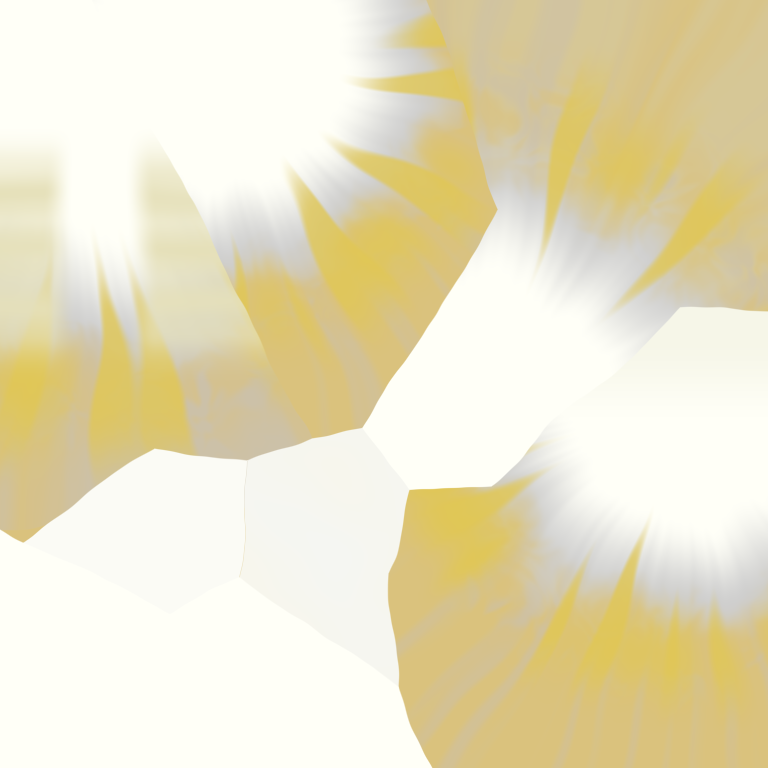
Give the GLSL for this background, as a three.js fragment shader.

```glsl
// Sharp-edged, slightly wobbly cells: pale flat ones at lower left, and four
// radial fans that run from a white focus through gray to gold and tan.
// Cells are intersected half planes; rays are gradient noise over direction.
varying vec2 vUv;

const vec3 WHITE  = vec3(1.0, 1.0, 0.97);
const vec3 IVORY  = vec3(0.984, 0.984, 0.96);
const vec3 PEARL  = vec3(0.965, 0.965, 0.938);
const vec3 CREAM  = vec3(0.90, 0.88, 0.73);
const vec3 GRAY   = vec3(0.81, 0.81, 0.81);
const vec3 TAUPE  = vec3(0.80, 0.755, 0.66);
const vec3 TAN    = vec3(0.84, 0.78, 0.59);
const vec3 GOLD   = vec3(0.855, 0.76, 0.49);
const vec3 YELLOW = vec3(0.88, 0.78, 0.33);
const float EDGE = 0.0011;    // half width of the cell border
const float WOBBLE = 0.008;   // bending of the borders
const float BEND = 0.018;     // bending of the rays
const float SPIKES = 7.0;     // angular density of yellow spikes
const float RAYS = 19.0;      // angular density of fine rays

// Corners shared by several cells
const vec2 HUB    = vec2(0.475, 0.440);
const vec2 EAST   = vec2(0.534, 0.359);
const vec2 WAIST  = vec2(0.508, 0.258);
const vec2 FOOT   = vec2(0.521, 0.102);
const vec2 SADDLE = vec2(0.404, 0.431);
const vec2 NOTCH  = vec2(0.322, 0.400);
const vec2 RIDGE  = vec2(0.202, 0.418);
const vec2 WEST   = vec2(0.033, 0.297);
const vec2 DIP    = vec2(0.221, 0.203);
const vec2 PEAK   = vec2(0.312, 0.245);
const vec2 KINK   = vec2(0.648, 0.727);
const vec2 ELBOW  = vec2(0.638, 0.368);
const vec2 BROW   = vec2(0.885, 0.599);

vec2 gradientAt(vec2 cell) {
  float h = fract(sin(dot(cell, vec2(127.1, 311.7))) * 43758.5);
  return vec2(cos(h * 6.2832), sin(h * 6.2832));
}

float noise(vec2 p) {
  vec2 i = floor(p), f = fract(p), o = vec2(1.0, 0.0);
  vec2 u = f * f * f * (f * (f * 6.0 - 15.0) + 10.0);
  float low  = mix(dot(gradientAt(i), f), dot(gradientAt(i + o), f - o), u.x);
  float high = mix(dot(gradientAt(i + o.yx), f - o.yx),
                   dot(gradientAt(i + 1.0), f - 1.0), u.x);
  return 1.4 * mix(low, high, u.y);
}

vec2 warp(vec2 p, float scale) {
  return vec2(noise(p * scale), noise(p * scale + 37.3));
}

// Signed distance to the line a-b, positive on its left
float side(vec2 p, vec2 a, vec2 b) {
  vec2 d = normalize(b - a);
  return d.x * (p.y - a.y) - d.y * (p.x - a.x);
}

float cover(float d) { return smoothstep(-EDGE, EDGE, d); }

// Rays around a focus; the gold ring lies at the given radius
vec3 fan(vec2 p, vec2 focus, float radius, vec3 outer, float seed) {
  vec2 q = p + BEND * warp(p + seed, 6.0) - focus;
  float r = length(q);
  vec2 dir = q / (r + 0.0001);
  float broad = noise(dir * 3.0 + seed);
  float fine = noise(dir * RAYS + seed + r);
  float mottle = noise(p * 15.0 + seed) + 0.5 * noise(p * 38.0 + 2.0 * warp(p, 16.0));
  float t = r / radius + 0.07 * broad + 0.025 * fine;

  vec3 body = mix(outer, GOLD, smoothstep(-0.1, 0.7, broad + 0.4 * fine));
  body = mix(body, TAUPE, 0.55 * smoothstep(0.0, 0.7, fine - 0.5 * broad));
  vec3 c = mix(WHITE, GRAY, smoothstep(0.48, 0.82, t));
  c = mix(c, body, smoothstep(0.74, 1.0, t + 0.07 * mottle));

  // Mottled gold ring
  float ring = exp(-pow((t - 1.02) / 0.13, 2.0));
  c = mix(c, GOLD, 0.6 * ring * smoothstep(-0.3, 0.3, mottle));
  c = mix(c, TAUPE, 0.6 * ring * smoothstep(0.05, 0.6, -mottle));
  c = mix(c, YELLOW, 0.75 * ring * smoothstep(-0.05, 0.5, broad));

  // Spikes narrowing towards the focus
  float limit = mix(0.48, 0.08, smoothstep(0.5, 1.05, t));
  float spike = smoothstep(limit, limit + 0.25, noise(dir * SPIKES + seed * 1.7));
  spike *= smoothstep(0.45, 0.72, t) * (1.0 - smoothstep(1.0, 1.3, t));
  return mix(c, YELLOW, 0.8 * spike);
}

void main() {
  vec2 p = vUv;
  vec2 e = p + WOBBLE * warp(p, 9.0) + 0.2 * WOBBLE * warp(p, 31.0);

  // Upper fans
  vec3 color = fan(p, vec2(0.618, 0.427), 0.415, TAN, 3.1);
  float middle = min(side(e, KINK, vec2(0.557, 1.0)), side(e, HUB, KINK));
  color = mix(color, fan(p, vec2(0.273, 0.922), 0.34, GOLD, 11.4), cover(middle));

  // Left fan with a pale wash beside its white column
  vec3 left = fan(p, vec2(0.117, 0.922), 0.445, TAUPE, 23.7);
  float wash = smoothstep(0.035, 0.075, abs(p.x - 0.13 + 0.01 * noise(p * 7.0)));
  wash *= smoothstep(0.5, 0.6, p.y) * (1.0 - smoothstep(0.74, 0.84, p.y));
  wash *= 0.85 + 0.3 * noise(p * vec2(3.0, 26.0));
  left = mix(left, CREAM, wash);
  color = mix(color, left, cover(side(e, SADDLE, vec2(0.215, 0.805))));

  // Lower right fan
  float lower = max(side(e, BROW, ELBOW), side(e, ELBOW, EAST));
  lower = min(lower, BROW.y - e.y);
  vec3 right = fan(p, vec2(0.898, 0.492), 0.352, GOLD, 42.2);
  right = mix(right, right * PEARL, smoothstep(0.44, 0.56, p.y));
  color = mix(color, right, cover(lower));

  // Pale flat cells
  float divide = side(e, NOTCH, PEAK);
  float ivory = min(-divide, min(side(e, NOTCH, RIDGE), side(e, RIDGE, WEST)));
  float pearl = max(side(e, WAIST, EAST), side(e, FOOT, WAIST));
  pearl = min(min(pearl, side(e, EAST, HUB)), divide);
  pearl = min(pearl, min(side(e, HUB, SADDLE), side(e, SADDLE, NOTCH)));
  float ground = max(side(e, DIP, WEST), side(e, PEAK, DIP));
  ground = min(ground, side(e, FOOT, PEAK));
  ground = min(ground, side(e, vec2(0.5625, 0.0), FOOT));
  vec3 pearlTint = PEARL + vec3(0.006, 0.0, -0.016) * noise(p * 8.0);
  color = mix(color, IVORY, cover(ivory));
  color = mix(color, pearlTint, cover(pearl));
  color = mix(color, WHITE, cover(ground));
  gl_FragColor = vec4(color, 1.0);
}
```
